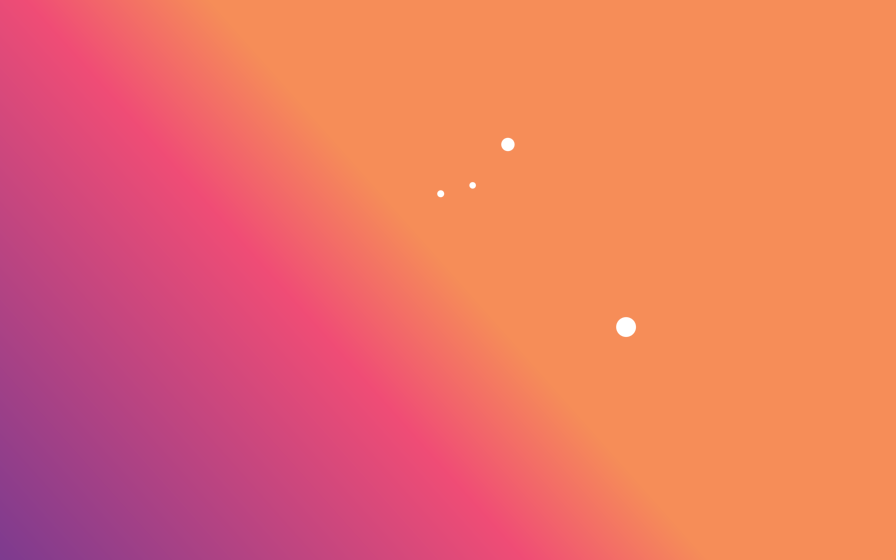
A Shadertoy shader for this background:

```glsl
const vec3 PURPLE = vec3(0.49, 0.23, 0.56);
const vec3 PINK = vec3(0.94, 0.30, 0.46);
const vec3 ORANGE = vec3(0.963, 0.553, 0.345);

// Diagonal three-stop gradient, starting at the lower left corner
vec3 diagonalGradient(vec2 p) {
    float d = p.x + 0.89 * p.y;
    vec3 color = mix(PURPLE, PINK, clamp(d / 0.94, 0.0, 1.0));
    return mix(color, ORANGE, clamp((d - 0.94) / 0.325, 0.0, 1.0));
}

// Antialiased coverage of a disc: center in xy, radius in z
float discMask(vec2 p, vec3 disc, float pixel) {
    float dist = length(p - disc.xy) - disc.z;
    return 1.0 - smoothstep(-0.5 * pixel, 0.5 * pixel, dist);
}

void mainImage(out vec4 fragColor, in vec2 fragCoord) {
    // Canvas height is one unit
    float pixel = 1.0 / iResolution.y;
    vec2 p = fragCoord * pixel;
    vec3 color = diagonalGradient(p);

    // White dots
    vec3 dots[4] = vec3[4](
        vec3(0.907, 0.742, 0.0119),
        vec3(0.844, 0.669, 0.0058),
        vec3(0.787, 0.654, 0.0062),
        vec3(1.118, 0.416, 0.0177)
    );
    for (int i = 0; i < 4; i++) {
        color = mix(color, vec3(1.0), discMask(p, dots[i], 1.5 * pixel));
    }

    fragColor = vec4(color, 1.0);
}
```
